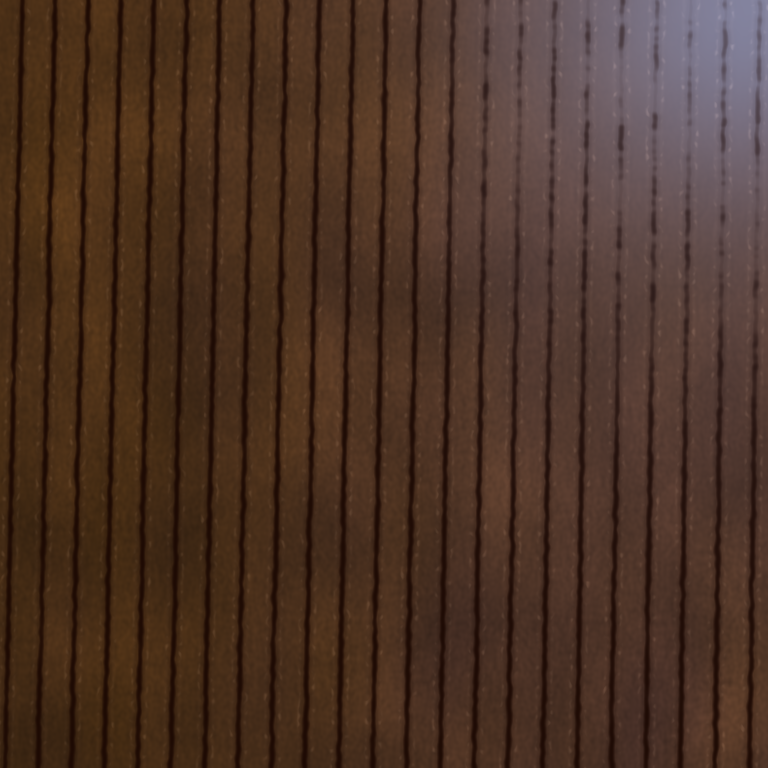
Give the GLSL for this texture, as a WebGL 1 fragment shader.

```glsl
precision highp float;
// Dark brown wood panel with narrow, slightly slanted grooves and a cool sheen in the upper right corner.
uniform vec2 u_resolution;

vec2 gradientAt(vec2 cell) {
  vec2 q = vec2(dot(cell, vec2(127.1, 311.7)), dot(cell, vec2(269.5, 183.3)));
  return 2.0 * fract(sin(q) * 43758.55) - 1.0;
}

// Gradient noise, roughly -0.7 to 0.7
float noise(vec2 p) {
  vec2 i = floor(p), f = fract(p);
  vec2 u = f * f * f * (f * (f * 6.0 - 15.0) + 10.0);
  float low = mix(dot(gradientAt(i), f),
                  dot(gradientAt(i + vec2(1, 0)), f - vec2(1, 0)), u.x);
  float high = mix(dot(gradientAt(i + vec2(0, 1)), f - vec2(0, 1)),
                   dot(gradientAt(i + vec2(1, 1)), f - vec2(1, 1)), u.x);
  return mix(low, high, u.y);
}

void main() {
  vec2 uv = gl_FragCoord.xy / u_resolution;

  // Groove spacing: 23 lines, leaning right and widening towards the right
  float bowed = uv.x + 0.026 * uv.x * (1.0 - uv.x);
  float lane = (bowed - mix(0.0065, 0.030, uv.y)) / mix(0.0441, 0.0436, uv.y);
  float id = floor(lane + 0.5);
  float offset = lane - id;
  offset += 0.035 * noise(vec2(id * 7.3, uv.y * 9.0))
          + 0.06 * noise(vec2(id * 3.7, uv.y * 60.0));

  // Sheen: a broad mauve veil and a tight blue core
  vec2 corner = 1.0 - uv;
  float veil = exp(-dot(corner * corner, vec2(4.0, 3.8)));
  veil *= 0.35 + 0.65 * smoothstep(0.52, 0.66, uv.x + 0.05 * noise(uv * 5.0));
  float core = exp(-dot(corner * corner, vec2(14.0, 18.0)));

  // Base wood, warm on the left and redder on the right
  vec3 wood = mix(vec3(0.285, 0.180, 0.085), vec3(0.320, 0.210, 0.155), smoothstep(0.1, 0.8, uv.x));
  wood *= mix(0.90, 1.08, smoothstep(0.0, 0.9, uv.y));
  float blotch = noise(uv * vec2(6.0, 4.0) + 3.0) + 0.7 * noise(uv * vec2(13.0, 9.0));
  wood *= 1.0 + 0.28 * blotch;
  wood += vec3(0.025, 0.015, -0.02) * noise(uv * vec2(9.0, 4.0) + 17.0);

  // Slat variation, streaks and fine grain
  float slat = floor(lane);
  wood *= 1.0 + 0.12 * noise(vec2(slat * 5.7 + 0.4, uv.y * 5.0));
  wood *= 1.0 + 0.12 * noise(uv * vec2(110.0, 40.0))
              + 0.14 * noise(uv * vec2(170.0, 130.0));
  wood = mix(wood, vec3(0.41, 0.33, 0.34), 0.75 * veil);
  wood = mix(wood, vec3(0.53, 0.54, 0.66), 0.9 * core);

  // Fine worn edges beside the grooves
  float rim = exp(-pow((abs(offset) - 0.20) / 0.06, 2.0));
  float fleck = smoothstep(0.0, 0.5, noise(vec2(lane * 6.0, uv.y * 110.0) + 31.0));
  wood += vec3(0.085, 0.072, 0.06) * rim * (0.2 + fleck);

  // Grooves: soft and ragged, thinner and broken under the sheen
  float wear = noise(vec2(id * 4.1 + 0.5, uv.y * 30.0));
  float ragged = noise(vec2(id * 6.3 + 0.2, uv.y * 95.0));
  float spread = 0.088 + 0.035 * wear + 0.03 * ragged - 0.022 * veil + 2.0 / u_resolution.x;
  float groove = exp(-pow(abs(offset) / spread, 2.6));
  float shade = 0.28 * exp(-pow(offset / 0.19, 2.0));
  float gaps = smoothstep(-0.3, 0.4, wear + 0.5 * ragged + 0.6 * noise(vec2(id * 2.9, uv.y * 7.0)));
  float strength = mix(0.96 + 0.25 * min(wear, 0.0), 0.15 + 0.75 * gaps, smoothstep(0.15, 0.7, veil));
  strength *= 1.0 - 0.5 * core;
  vec3 grooveColor = mix(vec3(0.110, 0.035, 0.010), vec3(0.24, 0.18, 0.20), veil * 0.8);
  wood = mix(wood, grooveColor, max(groove, shade) * strength);

  gl_FragColor = vec4(clamp(wood, 0.0, 1.0), 1.0);
}
```
